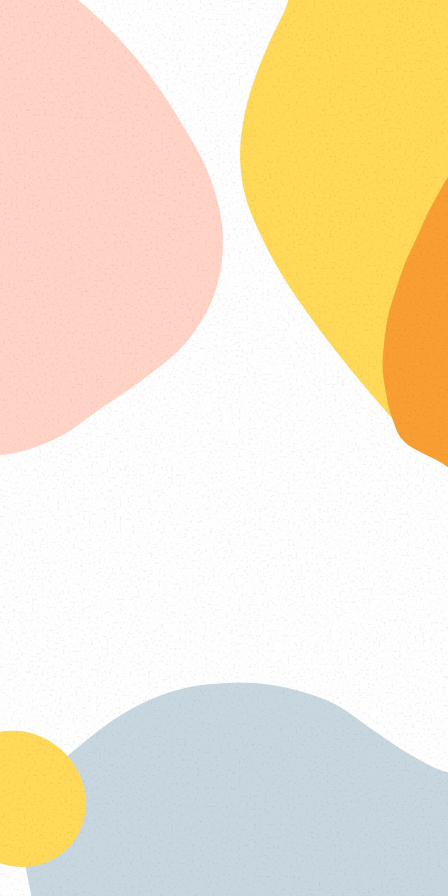
A WebGL 2 fragment shader for this background:

```glsl
#version 300 es
precision highp float;

uniform vec2 u_resolution;
out vec4 fragColor;

// Smooth curve through 13 evenly spaced values, t in 0..12
float spline(float v[13], float t) {
    t = clamp(t, 0.0, 12.0);
    int i = min(int(t), 11);
    float f = t - float(i);
    float a = v[max(i - 1, 0)], b = v[i], c = v[i + 1], d = v[min(i + 2, 12)];
    return b + 0.5 * f * (c - a + f * (2.0 * a - 5.0 * b + 4.0 * c - d
         + f * (3.0 * (b - c) + d - a)));
}

// Antialiased coverage, negative distance is inside
float coverage(float d) {
    float pixel = max(length(vec2(dFdx(d), dFdy(d))), 1e-5);
    return clamp(0.5 - d / pixel, 0.0, 1.0);
}

vec2 gradient(vec2 cell) {
    vec3 h = fract(cell.xyx * vec3(0.1031, 0.1030, 0.0973));
    h += dot(h, h.yzx + 33.33);
    float angle = 6.2832 * fract((h.x + h.y) * h.z);
    return vec2(cos(angle), sin(angle));
}

float gradientNoise(vec2 p) {
    vec2 i = floor(p), f = fract(p);
    vec2 w = f * f * f * (f * (f * 6.0 - 15.0) + 10.0);
    vec2 e = vec2(0.0, 1.0);
    float low = mix(dot(gradient(i), f), dot(gradient(i + e.yx), f - e.yx), w.x);
    float high = mix(dot(gradient(i + e), f - e), dot(gradient(i + 1.0), f - 1.0), w.x);
    return mix(low, high, w.y);
}

// Radius around a centre on the left border, from straight down to straight up
float pinkBlob(vec2 p) {
    p.y -= 1.479;
    float radius[13] = float[13](0.495, 0.475, 0.451, 0.457, 0.482, 0.498, 0.497,
                                 0.485, 0.474, 0.484, 0.513, 0.562, 0.625);
    return length(p) - spline(radius, (atan(p.y, p.x) / 3.14159 + 0.5) * 12.0);
}

// Left edge, from the top down
float yellowBlob(vec2 p) {
    float left[13] = float[13](0.643, 0.604, 0.568, 0.544, 0.536, 0.549, 0.585,
                               0.633, 0.693, 0.760, 0.833, 0.914, 1.021);
    return spline(left, (2.0 - p.y) / 0.0885) - p.x;
}

float orangeBlob(vec2 p) {
    float left[13] = float[13](1.018, 0.987, 0.956, 0.930, 0.904, 0.884, 0.867,
                               0.858, 0.854, 0.861, 0.875, 0.906, 1.003);
    return spline(left, (1.641 - p.y) / 0.0573) - p.x;
}

// Top edge from left to right, cut by a slanted left side
float blueHill(vec2 p) {
    float top[13] = float[13](0.177, 0.253, 0.326, 0.391, 0.4375, 0.465, 0.475,
                              0.474, 0.458, 0.427, 0.370, 0.315, 0.276);
    return max(p.y - spline(top, p.x * 12.0), 0.070 - 0.2 * p.y - p.x);
}

// Slightly sheared disc
float yellowDisc(vec2 p) {
    p -= vec2(0.039, 0.217);
    p.x += 0.07 * p.y;
    return length(p) - 0.152;
}

void main() {
    // Width is 1, height is 2
    vec2 p = gl_FragCoord.xy / u_resolution * vec2(1.0, 2.0);
    vec3 yellow = vec3(1.0, 0.85, 0.34);

    vec3 color = vec3(0.995);
    color = mix(color, vec3(1.0, 0.83, 0.78), coverage(pinkBlob(p)));
    color = mix(color, yellow, coverage(yellowBlob(p)));
    color = mix(color, vec3(0.975, 0.62, 0.20), coverage(orangeBlob(p)));
    color = mix(color, vec3(0.785, 0.845, 0.875), coverage(blueHill(p)));
    color = mix(color, yellow, coverage(yellowDisc(p)));

    // Fine paper grain
    float grain = gradientNoise(p * 173.0) + 0.5 * gradientNoise(p * 291.0 + 17.0);
    color *= 1.0 - 0.05 * smoothstep(0.1, 0.6, grain);

    fragColor = vec4(color, 1.0);
}
```
